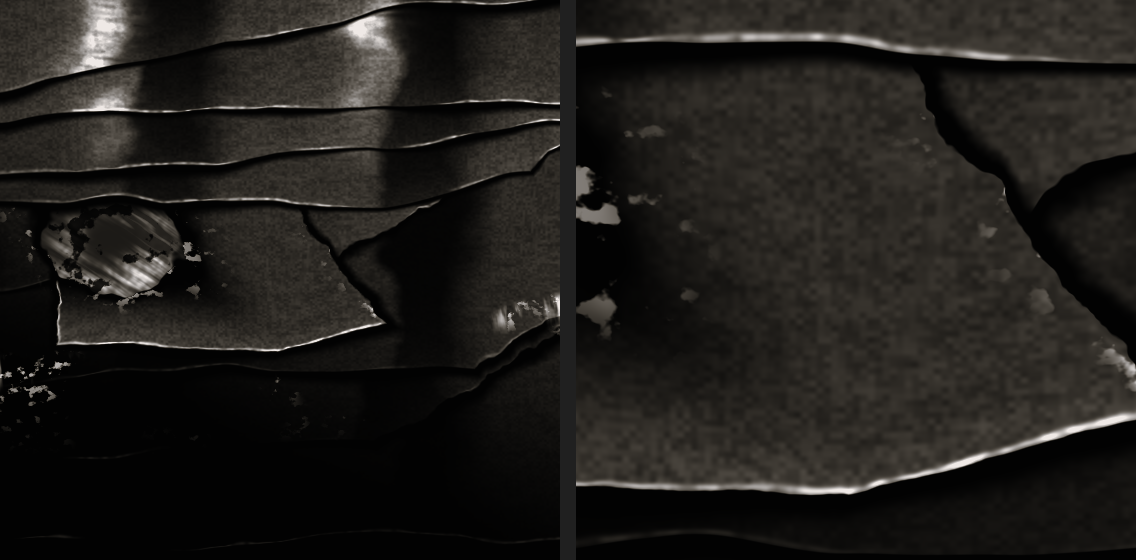
Left: the whole. Right: its middle third, enlarged.
Write a WebGL 2 fragment shader that draws this texture.

```glsl
#version 300 es
precision highp float;

uniform vec2 u_resolution;
out vec4 fragColor;

#define LAYERS 8
#define TORN_LAYER 3
#define LAYER_STEP 0.082
#define FOLD_PERIOD 0.47
#define BODY_TONE 0.31
#define SHEEN 1.0
#define RIM_WIDTH 0.0018
#define SHADOW_WIDTH 0.024
#define GRAIN 0.75

float hash(vec2 p) {
    return fract(sin(dot(p, vec2(127.1, 311.7))) * 43758.5453);
}

float noise(vec2 p) {
    vec2 i = floor(p), f = fract(p);
    f = f * f * (3.0 - 2.0 * f);
    return mix(mix(hash(i), hash(i + vec2(1, 0)), f.x),
               mix(hash(i + vec2(0, 1)), hash(i + vec2(1, 1)), f.x), f.y);
}

float fbm(vec2 p) {
    float sum = 0.0, amp = 0.53;
    for (int i = 0; i < 4; i++) {
        sum += amp * noise(p);
        p = mat2(1.6, 1.2, -1.2, 1.6) * p + 3.7;
        amp *= 0.5;
    }
    return sum;
}

// Light falls from the upper right and dies out at the lower left
float lightLevel(vec2 p) {
    return smoothstep(0.34, 0.98, p.y + 0.36 * p.x);
}

// Leathery skin with faint brush drag
float grain(vec2 p) {
    float fine = 0.65 * noise(p * vec2(230.0, 260.0)) + 0.35 * noise(p * vec2(45.0, 130.0));
    return 1.0 + GRAIN * (fine - 0.5);
}

// Irregular wet glints
float specks(vec2 p) {
    return smoothstep(0.62, 0.74, fbm(p * vec2(60.0, 75.0)));
}

// Folds that rise slowly to a streaked highlight and drop into black
float smear(vec2 p, float d, float seed) {
    float rough = fbm(p * vec2(6.0, 9.0) + seed) - 0.5;
    float shift = 0.12 * (hash(vec2(seed, 8.0)) - 0.5) + 0.12 * rough;
    float phase = fract((p.x - 0.2 + shift) / FOLD_PERIOD);
    float crest = min(phase, 1.0 - phase);
    float dark = smoothstep(0.05, 0.13, phase) * smoothstep(0.52, 0.26, phase);
    float nearEdge = exp(-max(d, 0.0) * 16.0);
    float lit = max(1.0 - dark, 0.4 * nearEdge) * (0.65 + 0.35 * nearEdge);

    float streak = noise(vec2(p.x * 16.0, p.y * 165.0 + 9.0 * p.x));
    float wrinkle = smoothstep(0.3, 0.7, fbm(p * vec2(50.0, 65.0)));
    float patchy = smoothstep(0.2, 0.6, noise(p * vec2(4.0, 9.0) + seed));
    float sheen = exp(-crest * crest * 130.0) * patchy * smoothstep(0.66, 0.88, p.y);
    float glow = exp(-crest * crest * 30.0) * smoothstep(0.66, 0.95, p.y);
    float body = lightLevel(p) * (0.01 + BODY_TONE * lit * (0.75 + 0.5 * glow));
    return body * grain(p) + SHEEN * sheen * (0.25 + 0.4 * streak + 0.4 * wrinkle);
}

// Thin highlight along an edge, fading in and out
float rim(vec2 p, float d, float seed) {
    float broken = smoothstep(0.35, 0.8, noise(vec2(p.x * 9.0 + p.y * 8.0, seed * 5.3)));
    float sparkle = 0.25 + 0.9 * noise(p * 120.0 + seed);
    float width = RIM_WIDTH * (0.6 + 1.2 * noise(p * 30.0 + seed));
    float line = (d - width) / width;
    return exp(-line * line) * broken * sparkle;
}

// Puts a surface over what lies below, with a groove of uneven depth
void lay(inout float tone, vec2 p, float d, float surface, float aa) {
    float depth = SHADOW_WIDTH * (0.3 + 1.4 * noise(p * 6.0));
    tone *= smoothstep(0.3 * depth, depth, -d);
    tone = mix(tone, surface, smoothstep(-aa, aa, d));
}

float layerDistance(vec2 p, float n) {
    float base = 0.88 - LAYER_STEP * n - 0.07 * max(n - float(TORN_LAYER), 0.0);
    float slope = 0.035 + 0.12 * exp(-3.0 * n);
    float wave = 0.07 * (noise(vec2(p.x * 3.0, n * 7.1)) - 0.5)
               + 0.02 * (noise(vec2(p.x * 10.0, n * 3.7)) - 0.5);
    float end = 0.5 + 1.1 * hash(vec2(n, 4.0));
    float tip = 0.53 * (end - p.x + 1.6 * (p.y - base)) + 0.04 * (fbm(p * 14.0) - 0.5);
    return min(p.y - base - slope * p.x - wave, tip);
}

// Large torn slab with a slanted right side
void laySlab(inout float tone, vec2 p, float aa) {
    float bottom = p.y - 0.375 - 0.25 * max(p.x - 0.5, 0.0) - 0.05 * max(0.3 - p.x, 0.0);
    float jag = 0.02 * (fbm(p * 34.0) - 0.5);
    float side = dot(vec2(0.69, 0.42) - p, vec2(0.8, 0.6)) + jag;
    float d = min(min(bottom + 0.2 * jag, side), p.x - 0.1 + jag);
    float hollow = smoothstep(0.3, 0.46, p.x + 0.3 * (p.y - 0.55) + 0.1 * (fbm(p * 8.0) - 0.5));
    float lit = max(0.75 * hollow, smoothstep(0.12, 0.0, bottom));
    float tear = exp(-abs(side) * 110.0) * specks(p);
    lay(tone, p, d, 0.23 * lit * grain(p) + rim(p, d, 2.0) + 0.7 * tear, aa);

    // Wet glints and upright gleams in the dark below the slab
    float reach = smoothstep(0.008, 0.025, -bottom) * smoothstep(-0.2, -0.03, bottom);
    float cluster = smoothstep(0.46, 0.62, fbm(p * 6.0 + 2.0));
    float strip = exp(-pow((bottom + 0.045) / 0.025, 2.0));
    float gleam = smoothstep(0.52, 0.75, fbm(vec2(p.x * 45.0 + p.y * 8.0, p.y * 12.0)));
    tone += reach * cluster * (0.7 * specks(p) + strip * gleam);
}

// Glossy crumpled flap curled into a hook
void layCrumple(inout float tone, vec2 p, float aa) {
    vec2 q = (p - vec2(0.19, 0.575)) / vec2(0.135, 0.09);
    q.y += 0.35 * q.x;
    float radius = length(q) + 0.9 * (fbm(p * 10.0) - 0.5);
    float d = (1.0 - radius) * 0.09;
    vec2 r = vec2(p.x + p.y, 1.7 * (p.y + 0.6 * p.x)) * 17.0;
    float relief = 0.45 + 3.0 * (fbm(r) - fbm(r + vec2(0.25, -0.3)));
    float curl = exp(-pow((radius - 0.72) / 0.3, 2.0)) * smoothstep(-1.1, 0.3, q.x - 0.6 * q.y);
    float pits = 1.0 - 0.9 * smoothstep(0.56, 0.66, fbm(p * 45.0 + 7.0));
    float surface = 0.1 + curl * clamp(relief, 0.05, 1.0) * (0.6 + 0.5 * noise(p * 130.0));
    lay(tone, p, d, surface * pits + rim(p, d, 6.0), aa);
    tone += 0.5 * specks(p) * smoothstep(-0.05, 0.0, d) * step(d, 0.0);
}

void main() {
    vec2 p = gl_FragCoord.xy / u_resolution;
    float aa = 1.0 / u_resolution.y;
    float tone = 0.0;

    // Uneven drag bends every edge
    p += 0.025 * (vec2(fbm(p * 4.0), fbm(p * 4.0 + 9.0)) - 0.5);

    // Stack from the lowest layer to the topmost
    for (int i = LAYERS - 1; i >= 0; i--) {
        if (i == TORN_LAYER) {
            laySlab(tone, p, aa);
            layCrumple(tone, p, aa);
        }
        float n = float(i);
        float d = layerDistance(p, n);
        float glow = 0.1 + 0.6 * lightLevel(p);
        lay(tone, p, d, smear(p, d, n) + glow * rim(p, d, n), aa);
    }

    // Warm in the greys, neutral in the highlights
    tone = clamp(tone, 0.0, 0.93);
    vec3 tint = mix(vec3(1.0, 0.92, 0.8), vec3(1.0, 0.975, 0.96), smoothstep(0.1, 0.7, tone));
    fragColor = vec4(0.008 + tone * tint, 1.0);
}
```
